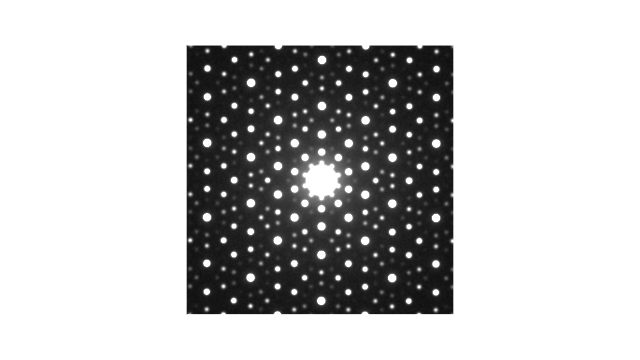
Reproduce this pattern procedurally as a WebGL 2 fragment shader.

```glsl
#version 300 es
precision highp float;

uniform vec2 u_resolution;
out vec4 fragColor;

const float TAU = 6.2831853;
const float SPACING = 0.1278;             // lattice step in canvas heights
const vec2 CENTER = vec2(0.8935, 0.4988);
const vec2 PLATE_MIN = vec2(0.5185, 0.1273);
const vec2 PLATE_MAX = vec2(1.2593, 0.8735);

float hash(vec2 p) {
    vec3 q = fract(vec3(p.xyx) * 0.1031);
    q += dot(q, q.yzx + 33.33);
    return fract((q.x + q.y) * q.z);
}

float valueNoise(vec2 p) {
    vec2 i = floor(p), f = fract(p);
    f = f * f * (3.0 - 2.0 * f);
    return mix(mix(hash(i), hash(i + vec2(1, 0)), f.x),
               mix(hash(i + vec2(0, 1)), hash(i + vec2(1, 1)), f.x), f.y);
}

float cross2(vec2 a, vec2 b) { return a.x * b.y - a.y * b.x; }

float bell(float x, float width) { return exp(-x * x / (width * width)); }

// Five-fold star vectors; turn = 1 is real space, turn = 2 its conjugate
vec2 star(float index, float turn) {
    float angle = TAU * (0.25 + index * turn / 5.0);
    return vec2(cos(angle), sin(angle));
}

// Peak strength falls with conjugate length and with real distance
float peakStrength(float conjugate, float radius) {
    float strength = 85.0 * exp(-2.1 * conjugate);
    strength *= 1.0 + 2.6 * bell(radius, 0.9);
    return strength * bell(radius, 3.7) * smoothstep(3.4, 2.7, conjugate);
}

// Saturated spot with a faint halo; distance in lattice steps
float spot(float distance, float strength) {
    float core = min(strength * bell(distance, 0.046), 1.0);
    float halo = 0.16 * min(strength / 15.0, 1.0) * bell(distance, 0.145);
    return core + halo;
}

// Sum of the projected lattice points close to p
float diffraction(vec2 p) {
    vec2 e0 = star(0.0, 1.0), e1 = star(1.0, 1.0);
    vec2 e2 = star(2.0, 1.0), e3 = star(3.0, 1.0), e4 = star(4.0, 1.0);
    vec2 c0 = star(0.0, 2.0), c1 = star(1.0, 2.0);
    vec2 c2 = star(2.0, 2.0), c3 = star(3.0, 2.0);
    vec2 middle = round(0.4 * vec2(dot(p, e1 - e4), dot(p, e2 - e4)));
    float area = cross2(e0, e3);
    float light = 0.0;
    for (int i = -2; i <= 2; i++) {
        for (int j = -2; j <= 2; j++) {
            vec2 n = middle + vec2(i, j);
            vec2 rest = p - n.x * e1 - n.y * e2;
            // The other two indices follow from the nearest skew cell
            vec2 m = round(vec2(cross2(rest, e3), cross2(e0, rest)) / area);
            float distance = length(rest - m.x * e0 - m.y * e3);
            vec2 conjugate = n.x * c1 + n.y * c2 + m.x * c0 + m.y * c3;
            light += spot(distance, peakStrength(length(conjugate), length(p)));
        }
    }
    return light;
}

// Dark ground, broad glow and the direct beam
float beam(float radius) {
    float ground = 0.073 + 0.15 * bell(radius, 0.24);
    float glow = 0.55 * bell(radius, 0.057);
    float core = 1.0 - smoothstep(0.035, 0.049, radius);
    return ground + glow + core;
}

float plateMask(vec2 uv, float pixel) {
    vec2 halfSize = 0.5 * (PLATE_MAX - PLATE_MIN);
    vec2 d = abs(uv - 0.5 * (PLATE_MIN + PLATE_MAX)) - halfSize;
    return 1.0 - smoothstep(-0.6 * pixel, 0.6 * pixel, max(d.x, d.y));
}

void main() {
    vec2 uv = gl_FragCoord.xy / u_resolution.y;
    uv.x += 0.5 * (16.0 / 9.0 - u_resolution.x / u_resolution.y);
    vec2 p = uv - CENTER;

    // Slight clockwise tilt of the crystal
    vec2 tilted = p + 0.003 * vec2(-p.y, p.x);

    float light = beam(length(p)) + diffraction(tilted / SPACING);
    light += 0.035 * (valueNoise(uv * 230.0) - 0.5);
    float shade = mix(1.0, clamp(light, 0.0, 1.0), plateMask(uv, 1.0 / u_resolution.y));
    fragColor = vec4(vec3(shade), 1.0);
}
```
